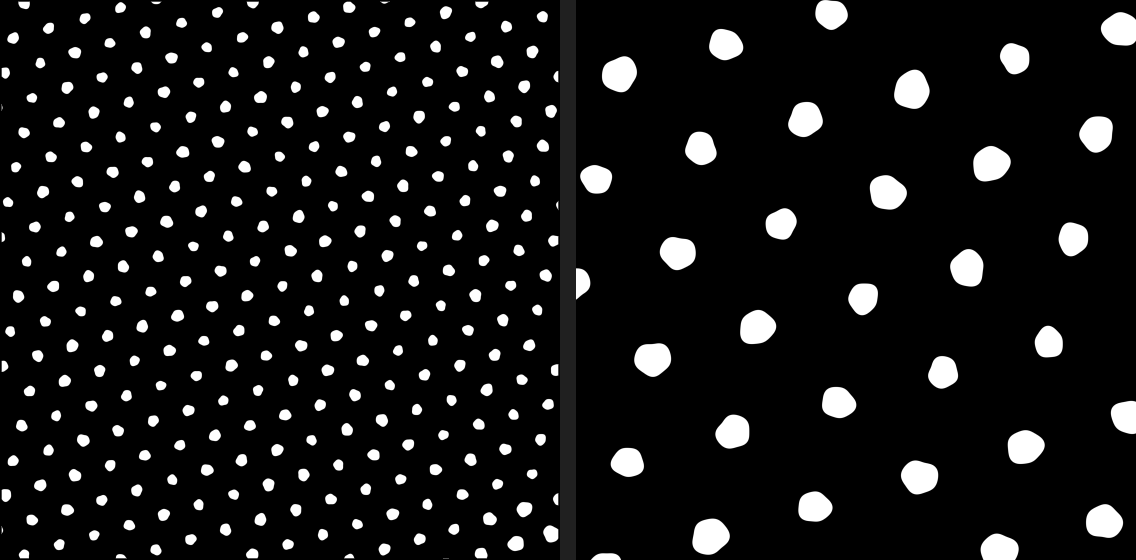
Left, the full canvas; right, a detail of the centre.
A WebGL 2 fragment shader for this pattern:

```glsl
#version 300 es
precision highp float;
// Slanted lattice of small, slightly uneven white dots on black.

uniform vec2 u_resolution;
out vec4 fragColor;

const vec3 GROUND = vec3(0.0);
const vec3 DOT = vec3(1.0);

// Lattice steps along a row and up a column, in canvas units
const vec2 ROW_STEP = vec2(0.06243, 0.0179);
const vec2 COLUMN_STEP = vec2(0.01439, 0.06217);
const vec2 LATTICE_ORIGIN = vec2(0.4896, 0.4271);

const float MEAN_RADIUS = 0.0099;
const float RADIUS_SPREAD = 0.0011;
const float CENTRE_JITTER = 0.0012;
const float MARGIN = 0.003;

// Three random values in 0..1 for a lattice cell
vec3 hash3(vec2 cell, float seed) {
    vec3 k = vec3(dot(cell, vec2(127.1, 311.7)),
                  dot(cell, vec2(269.5, 183.3)),
                  dot(cell, vec2(419.2, 371.9)));
    return fract(sin(k + seed) * 43758.55);
}

// Signed distance to a disc whose rim is bent by layered sines
float unevenDisc(vec2 p, float radius, vec3 phase) {
    float angle = atan(p.y, p.x + 1e-6);
    float bend = 0.06 * sin(2.0 * angle + phase.x)
               + 0.045 * sin(3.0 * angle + phase.y)
               + 0.03 * sin(5.0 * angle + phase.z);
    return length(p) - radius * (1.0 + bend);
}

// Extra radius for dots close to the lower right corner
float cornerSwell(vec2 centre) {
    float d = distance(centre, vec2(0.94, 0.035));
    return 0.0045 * (1.0 - smoothstep(0.02, 0.11, d));
}

// Distance to the dot in the nearest lattice cell
float dotLattice(vec2 p, mat2 lattice, vec2 origin) {
    vec2 cell = round(inverse(lattice) * (p - origin));
    vec3 place = hash3(cell, 1.0);
    vec3 phase = 6.2832 * hash3(cell, 7.0);
    vec2 centre = origin + lattice * cell + CENTRE_JITTER * (place.xy - 0.5);
    float radius = MEAN_RADIUS + RADIUS_SPREAD * (2.0 * place.z - 1.0)
                 + cornerSwell(centre);
    return unevenDisc(p - centre, radius, phase);
}

// Distance to the inside of a square frame; negative within it
float frame(vec2 p, float margin) {
    vec2 q = abs(p - 0.5) - (0.5 - margin);
    return max(q.x, q.y);
}

void main() {
    vec2 uv = gl_FragCoord.xy / u_resolution;
    float edge = 0.7 / min(u_resolution.x, u_resolution.y);

    // Rows drift right near the top
    vec2 p = uv - vec2(0.005 * smoothstep(0.92, 1.0, uv.y), 0.0);

    float d = dotLattice(p, mat2(ROW_STEP, COLUMN_STEP), LATTICE_ORIGIN);
    d = max(d, frame(uv, MARGIN));

    float coverage = 1.0 - smoothstep(-edge, edge, d);
    fragColor = vec4(mix(GROUND, DOT, coverage), 1.0);
}
```
